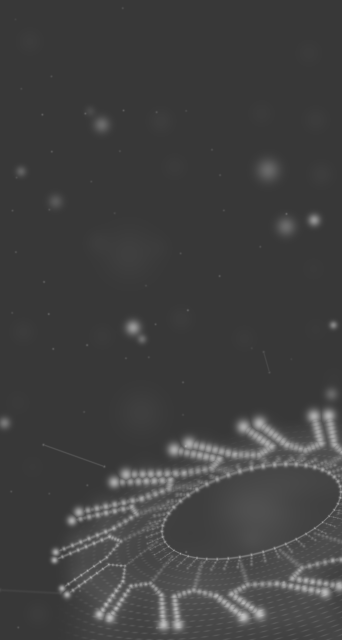
Reproduce this background procedurally as a Shadertoy shader.

```glsl
// A tilted, beaded wire gear glowing in grey haze below drifting dust.
// Gear nodes are set in polar form, sheared onto a tilted ellipse and joined
// by soft strands; distance from a focal line widens every stroke.

const vec2 HUB = vec2(0.393, 0.2005);

float hash(vec2 p) {
    return fract(sin(dot(p, vec2(127.1, 311.7))) * 43758.5453);
}

float noise(vec2 p) {
    vec2 i = floor(p), f = fract(p);
    f = f * f * (3.0 - 2.0 * f);
    return mix(mix(hash(i), hash(i + vec2(1, 0)), f.x),
               mix(hash(i + vec2(0, 1)), hash(i + vec2(1, 1)), f.x), f.y);
}

float glow(vec2 p, vec2 centre, float radius) {
    vec2 d = (p - centre) / radius;
    return exp(-dot(d, d));
}

// Gear polar coordinates to canvas position
vec2 node(float r, float angle) {
    vec2 q = r * vec2(cos(angle), sin(angle));
    q.y -= 0.2 * smoothstep(1.0, 1.5, r);
    return HUB + vec2(0.14 * q.x, 0.0309 * q.x + 0.0675 * q.y);
}

// Uneven tooth spacing, with a lean that grows towards the hub
float toothAngle(float k, float r) {
    float a = k * 0.392699;
    return a + 0.0785 * cos(a) + 0.33 * (r - 2.2);
}

// Soft line from a to b, carrying evenly spaced beads
float strand(vec2 p, vec2 a, vec2 b, float beads, float w) {
    vec2 ab = b - a;
    float h = clamp(dot(p - a, ab) / dot(ab, ab), 0.0, 1.0);
    float bead = glow(p, a + ab * round(h * beads) / beads, 1.45 * w);
    return max(0.55 * glow(p, a + ab * h, w), bead);
}

float gear(vec2 p, float blur) {
    float w = 0.0013 + 0.025 * blur;
    float light = 0.0;

    // Teeth, the shoulders between them, and spokes
    for (int i = 0; i < 16; i++) {
        float k = float(i);
        for (float side = -1.0; side < 2.0; side += 2.0) {
            vec2 tip = node(2.2, toothAngle(k, 2.2) + side * 0.04);
            vec2 base = node(1.62, toothAngle(k, 1.62) + side * 0.055);
            vec2 valley = node(1.47, toothAngle(k + 0.5 * side, 1.47));
            light = max(light, 0.36 * strand(p, base, tip, 7.0, w));
            light = max(light, 0.30 * strand(p, base, valley, 4.0, w));
            light = max(light, 0.45 * glow(p, tip, 0.0025 + 1.45 * w));
        }
        vec2 outer = node(1.47, toothAngle(k + 0.5, 1.47));
        vec2 inner = node(1.08, toothAngle(k + 0.5, 1.2));
        light = max(light, 0.13 * strand(p, outer, inner, 8.0, w));
        light += 0.05 * glow(p, node(1.95, toothAngle(k, 1.95)), 0.022);
    }

    // Beaded inner rim with short outward ticks
    for (int i = 0; i < 48; i++) {
        float a = float(i) * 0.1309;
        vec2 rim = node(1.0, a);
        light = max(light, 0.36 * strand(p, rim, node(1.0, a + 0.1309), 1.0, 0.8 * w));
        light = max(light, 0.16 * strand(p, rim, node(1.17, a), 3.0, 0.7 * w));
    }
    return light;
}

// Body haze and fine dotted rings
float haze(vec2 p) {
    vec2 q = (p - HUB) / vec2(0.14, 0.0675);
    q.y -= 0.458 * q.x;
    float hole = length(q);
    float r = length(q + vec2(0, 0.2));
    float cloud = 0.6 + 0.8 * noise(p * vec2(13, 24));
    float body = 1.0 - smoothstep(1.45, 2.25, r);
    float skirt = smoothstep(0.08, 0.17, p.x) * smoothstep(0.17, 0.05, p.y);
    float outside = smoothstep(0.97, 1.06, hole);
    float light = cloud * (0.075 * body * mix(0.55, 1.0, outside) + 0.055 * skirt * (1.0 - body));
    light += 0.05 * glow(p, vec2(0.41, 0.19), 0.06) * (1.0 - outside);
    float rings = pow(0.5 + 0.5 * cos(r * 50.0), 5.0);
    float dots = 0.5 + 0.5 * cos(atan(q.y + 0.2, q.x) * 120.0);
    return light + 0.075 * rings * dots * outside * max(0.7 * body, skirt);
}

// Scattered specks, or pale discs, one per chosen cell
float dust(vec2 p, float cell, float size, float density) {
    vec2 id = floor(p / cell);
    float seed = hash(id + cell * 91.0);
    vec2 centre = (id + 0.25 + 0.5 * vec2(hash(id + 3.7), hash(id + 8.3))) * cell;
    return step(seed, density) * (0.3 + 0.7 * hash(id + 5.1)) * glow(p, centre, size);
}

void mainImage(out vec4 fragColor, in vec2 fragCoord) {
    vec2 p = fragCoord / iResolution.y;
    float light = 0.218;

    // Drifting dust
    light += 0.16 * dust(p, 0.053, 0.0017, 0.3) + 0.025 * dust(p, 0.11, 0.018, 0.5);

    // Larger out-of-focus motes
    light += 0.20 * glow(p, vec2(0.159, 0.805), 0.012) + 0.07 * glow(p, vec2(0.141, 0.826), 0.008);
    light += 0.16 * glow(p, vec2(0.033, 0.732), 0.008) + 0.13 * glow(p, vec2(0.087, 0.685), 0.011);
    light += 0.19 * glow(p, vec2(0.419, 0.734), 0.017) + 0.20 * glow(p, vec2(0.447, 0.646), 0.014);
    light += 0.36 * glow(p, vec2(0.491, 0.656), 0.009) + 0.30 * glow(p, vec2(0.521, 0.492), 0.006);
    light += 0.38 * glow(p, vec2(0.208, 0.488), 0.011) + 0.20 * glow(p, vec2(0.222, 0.470), 0.007);
    light += 0.25 * glow(p, vec2(0.007, 0.339), 0.009) + 0.18 * glow(p, vec2(0.518, 0.384), 0.010);
    light += 0.03 * glow(p, vec2(0.202, 0.603), 0.04) + 0.03 * glow(p, vec2(0.221, 0.355), 0.035);

    // Stray filaments
    light += 0.17 * strand(p, vec2(0.068, 0.305), vec2(0.163, 0.271), 1.0, 0.0013);
    light += 0.10 * strand(p, vec2(0.412, 0.450), vec2(0.421, 0.418), 1.0, 0.0013);
    light += 0.07 * strand(p, vec2(0.0, 0.078), vec2(0.095, 0.073), 1.0, 0.002);

    // Gear, sharpest along the focal line
    if (p.y < 0.42) {
        float blur = abs(p.y - 0.1 - 0.21 * (p.x - 0.09));
        light += haze(p) + gear(p, blur);
    }
    fragColor = vec4(vec3(min(light, 0.95)), 1.0);
}
```
